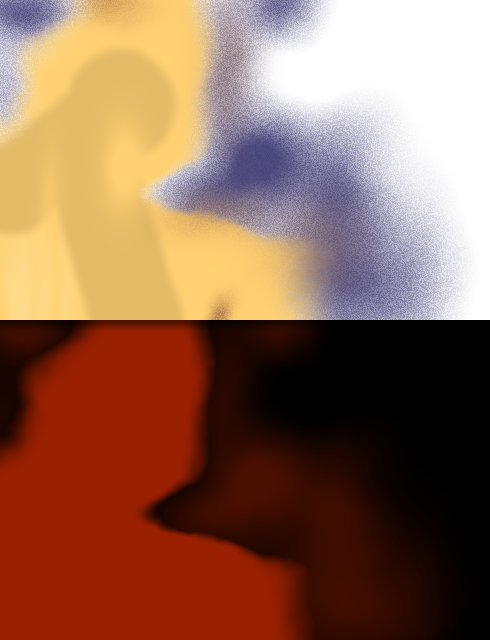
Write a WebGL 1 fragment shader that draws this background.

```glsl
precision highp float;
// Gold and violet smoke on white, above the same cloud glowing red on black.

uniform vec2 u_resolution;

const float PANEL_ASPECT = 1.531;
const vec3 GOLD = vec3(1.0, 0.82, 0.45);
const vec3 OCHRE = vec3(0.89, 0.73, 0.40);
const vec3 PALE_GOLD = vec3(1.0, 0.87, 0.58);
const vec3 BROWN = vec3(0.64, 0.43, 0.27);
const vec3 VIOLET = vec3(0.26, 0.25, 0.47);
const vec3 EMBER = vec3(0.60, 0.125, 0.0);

float hash(vec2 p) {
  vec3 q = fract(vec3(p.xyx) * 0.1031);
  q += dot(q, q.yzx + 33.33);
  return fract((q.x + q.y) * q.z);
}

float noise(vec2 p) {
  vec2 i = floor(p);
  vec2 f = fract(p);
  f = f * f * (3.0 - 2.0 * f);
  float low = mix(hash(i), hash(i + vec2(1.0, 0.0)), f.x);
  float high = mix(hash(i + vec2(0.0, 1.0)), hash(i + 1.0), f.x);
  return mix(low, high, f.y);
}

float fbm(vec2 p) {
  float sum = 0.0;
  float amp = 0.5;
  for (int i = 0; i < 4; i++) {
    sum += amp * noise(p);
    p = p * 2.03 + 17.0;
    amp *= 0.5;
  }
  return sum;
}

// Soft elliptical puff
float puff(vec2 p, vec2 center, vec2 radius) {
  vec2 d = (p - center) / radius;
  return exp(-dot(d, d));
}

float capsule(vec2 p, vec2 a, vec2 b, float radius) {
  vec2 ab = b - a;
  float t = clamp(dot(p - a, ab) / dot(ab, ab), 0.0, 1.0);
  return length(p - a - ab * t) - radius;
}

// Opaque gold part of the cloud, with an inlet on its right side
float goldMask(vec2 p) {
  float inlet = (p.y - 0.40) / 0.085;
  float base = 1.0 - smoothstep(0.20, 0.36, p.y);
  float edge = 0.635 - 0.16 * exp(-inlet * inlet) + 0.32 * base;
  float soft = mix(0.055, 0.13, base);
  float mask = 1.0 - smoothstep(edge - soft, edge + soft, p.x);
  float gap = 1.1 * puff(p, vec2(0.06, 0.97), vec2(0.18, 0.12))
            + 1.1 * puff(p, vec2(-0.03, 0.72), vec2(0.12, 0.17))
            + 0.3 * puff(p, vec2(0.24, 1.0), vec2(0.12, 0.06));
  return mask * (1.0 - smoothstep(0.15, 0.95, gap));
}

// Thin smoke drifting to the right
float smokeDensity(vec2 p) {
  float d = 0.85 * puff(p, vec2(0.08, 0.96), vec2(0.15, 0.10));
  d += 0.40 * puff(p, vec2(0.0, 0.70), vec2(0.13, 0.17));
  d += 0.58 * puff(p, vec2(0.70, 0.76), vec2(0.12, 0.28));
  d += 0.75 * puff(p, vec2(0.88, 0.99), vec2(0.10, 0.11));
  d += 0.90 * puff(p, vec2(0.83, 0.49), vec2(0.14, 0.14));
  d += 0.62 * puff(p, vec2(1.06, 0.40), vec2(0.13, 0.15));
  d += 0.72 * puff(p, vec2(1.13, 0.11), vec2(0.17, 0.22));
  d += 0.45 * puff(p, vec2(0.93, 0.16), vec2(0.17, 0.20));
  d += 0.65 * puff(p, vec2(0.64, 0.36), vec2(0.17, 0.12));
  d += 0.28 * puff(p, vec2(1.07, 0.60), vec2(0.16, 0.12));
  d += 0.30 * puff(p, vec2(1.32, 0.14), vec2(0.12, 0.26));
  d *= 1.0 - 0.9 * puff(p, vec2(0.98, 0.76), vec2(0.15, 0.11));
  return clamp(d - 0.04, 0.0, 0.95);
}

// Ochre folds and pale streaks inside the gold
vec3 goldColor(vec2 p) {
  float fold = capsule(p, vec2(0.37, 0.69), vec2(0.39, 0.67), 0.16);
  fold = min(fold, capsule(p, vec2(0.28, 0.59), vec2(0.05, 0.41), 0.14));
  fold = min(fold, capsule(p, vec2(0.28, 0.48), vec2(0.43, 0.0), 0.14));
  float streak = noise(vec2(p.x * 28.0, p.y * 2.0));
  float pale = puff(p, vec2(0.11, 0.04), vec2(0.14, 0.30)) * streak;
  vec3 color = mix(GOLD, PALE_GOLD, pale);
  color = mix(color, OCHRE, 1.0 - smoothstep(-0.025, 0.025, fold));
  float glow = 1.3 * puff(p, vec2(0.39, 0.48), vec2(0.065, 0.13))
             + 0.6 * puff(p, vec2(0.16, 0.36), vec2(0.035, 0.18));
  return mix(color, GOLD, min(glow, 1.0));
}

// Brown haze where smoke crosses the gold
float brownHaze(vec2 p) {
  return 0.30 * puff(p, vec2(0.71, 0.80), vec2(0.09, 0.23))
       + 0.40 * puff(p, vec2(0.67, 0.32), vec2(0.15, 0.07))
       + 0.30 * puff(p, vec2(0.98, 0.22), vec2(0.15, 0.14))
       + 0.45 * puff(p, vec2(0.35, 0.99), vec2(0.12, 0.06))
       + 0.70 * puff(p - vec2(0.4 * p.y, 0.0), vec2(0.68, 0.02), vec2(0.032, 0.055));
}

void main() {
  vec2 uv = gl_FragCoord.xy / u_resolution;
  vec2 panel = vec2(uv.x * PANEL_ASPECT, fract(uv.y * 2.0));
  vec2 drift = vec2(fbm(panel * 6.0), fbm(panel * 6.0 + 41.0)) - 0.47;
  vec2 p = panel + 0.07 * drift;
  float gold = goldMask(p);
  float smoke = smokeDensity(p);

  // Upper panel: grainy smoke over white
  float grain = hash(floor(panel * 384.0)) - 0.5;
  float veil = clamp(smoke + grain * smoke * (1.0 - smoke) * 1.1, 0.0, 1.0);
  float cover = clamp(gold + grain * gold * (1.0 - gold) * 1.2, 0.0, 1.0);
  vec3 day = mix(vec3(1.0), VIOLET, veil);
  day = mix(day, goldColor(panel + 0.025 * drift), cover);
  day = mix(day, BROWN, brownHaze(p) * (1.0 + 0.5 * grain));

  // Lower panel: smooth ember glow, shaded at its top edge
  float heat = max(gold, 0.5 * smoke) * (1.0 - 0.5 * smoothstep(0.96, 1.0, panel.y));
  float seam = smoothstep(-0.5, 0.5, (uv.y - 0.5) * u_resolution.y);
  gl_FragColor = vec4(mix(EMBER * heat, day, seam), 1.0);
}
```
